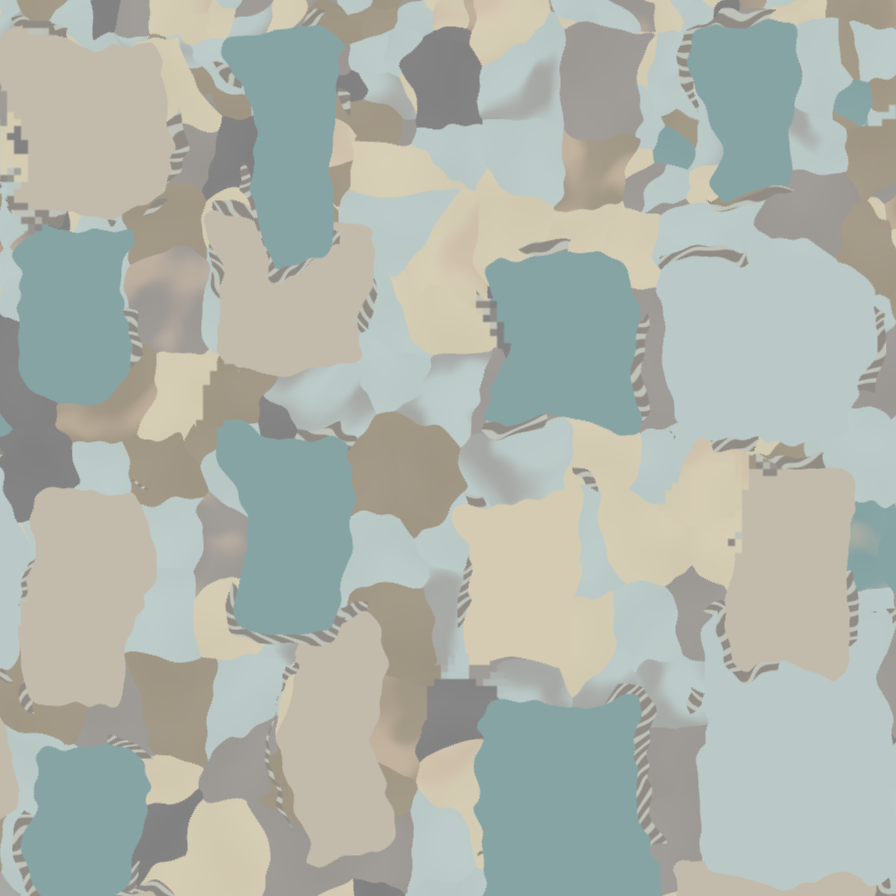
Give the GLSL for this pattern, as a three.js fragment shader.

```glsl
// Patchwork of flat, muted patches with wobbly torn edges: large tapered blocks
// over a mosaic of small squarish Voronoi cells that turn finer toward the top.
// Gradient noise warps the outlines; some block edges carry a striped, frayed hem.
varying vec2 vUv;

const vec3 TEAL  = vec3(0.53, 0.645, 0.648);
const vec3 PALE  = vec3(0.73, 0.79, 0.78);
const vec3 CREAM = vec3(0.83, 0.795, 0.70);
const vec3 TAUPE = vec3(0.76, 0.73, 0.67);
const vec3 BROWN = vec3(0.635, 0.595, 0.525);
const vec3 GREY  = vec3(0.62, 0.605, 0.59);
const vec3 SLATE = vec3(0.515, 0.515, 0.515);
const vec3 BLUSH = vec3(0.80, 0.73, 0.65);

vec2 hash2(vec2 p) {
  vec3 q = fract(p.xyx * vec3(0.1031, 0.1030, 0.0973));
  q += dot(q, q.yzx + 33.33);
  return fract((q.xx + q.yz) * q.zy);
}

float cornerSlope(vec2 cell, vec2 f, vec2 corner) {
  float a = 6.2832 * hash2(cell + corner + 57.0).x;
  return dot(vec2(cos(a), sin(a)), f - corner);
}

float gradientNoise(vec2 p) {
  vec2 i = floor(p), f = fract(p);
  vec2 u = f * f * f * (f * (f * 6.0 - 15.0) + 10.0);
  vec2 e = vec2(0.0, 1.0);
  return mix(mix(cornerSlope(i, f, e.xx), cornerSlope(i, f, e.yx), u.x),
             mix(cornerSlope(i, f, e.xy), cornerSlope(i, f, e.yy), u.x), u.y);
}

vec2 warp(vec2 p, float scale, float amount) {
  return p + amount * vec2(gradientNoise(p * scale), gradientNoise(p * scale + 41.7));
}

// Squarish Voronoi: cell id in xy, its centre on the canvas in zw
vec4 nearestCell(vec2 p, vec2 scale) {
  vec2 base = floor(p * scale);
  float best = 100.0;
  vec4 cell = vec4(0.0);
  for (int j = -1; j <= 1; j++) {
    for (int i = -1; i <= 1; i++) {
      vec2 id = base + vec2(float(i), float(j));
      vec2 centre = id + 0.5 + 0.7 * (hash2(id + scale) - 0.5);
      vec2 d = p * scale - centre;
      float dist = dot(d * d, d * d);
      if (dist < best) { best = dist; cell = vec4(id, centre / scale); }
    }
  }
  return cell;
}

float roundedBox(vec2 p, vec2 halfSize, float radius) {
  vec2 q = abs(p) - halfSize + radius;
  return length(max(q, 0.0)) + min(max(q.x, q.y), 0.0) - radius;
}

vec3 smallTone(float r) {
  if (r < 0.34) return PALE;
  if (r < 0.57) return CREAM;
  if (r < 0.76) return BROWN;
  if (r < 0.90) return GREY;
  return r < 0.98 ? SLATE : TEAL;
}

vec3 blockTone(float r) {
  if (r < 0.41) return TEAL;
  if (r < 0.80) return TAUPE;
  return r < 0.90 ? CREAM : PALE;
}

// Small cells, replaced by finer ones near the top, some softly smudged
vec3 mosaic(vec2 p) {
  vec4 cell = nearestCell(p, vec2(13.0, 11.5));
  float top = cell.w + 0.4 * gradientNoise(vec2(cell.z * 6.0, 0.7));
  if (top > 0.83) cell = nearestCell(p, vec2(29.0, 26.0));
  vec2 r = hash2(cell.xy + 19.0);
  vec3 tone = smallTone(r.x);
  float smudge = smoothstep(-0.1, 0.35, gradientNoise(p * 16.0 + r * 9.0));
  if (r.y > 0.82) tone = mix(tone, r.x < 0.34 ? GREY : BLUSH, 0.7 * smudge);
  return tone + 0.025 * gradientNoise(p * 14.0 + r * 5.0);
}

// Streaks filling the frayed rim of a block
vec3 hemTone(vec2 p, float lean) {
  float streak = sin(dot(p, vec2(lean, 1.0)) * 430.0 + 5.0 * gradientNoise(p * 25.0));
  return mix(mix(SLATE, BROWN, 0.4), mix(PALE, TAUPE, 0.5), smoothstep(0.1, 0.6, streak));
}

// Large tapered blocks laid over the mosaic
vec3 addBlocks(vec3 color, vec2 p) {
  vec2 base = floor(p * 4.0);
  for (int j = -1; j <= 1; j++) {
    for (int i = -1; i <= 1; i++) {
      vec2 id = base + vec2(float(i), float(j));
      float index = id.x + 4.0 * id.y;
      if (id.y > 3.5 || fract(index * 0.75488 + 0.3) > 0.86) continue;
      vec2 r = hash2(id + 7.0), s = hash2(id + 83.0);
      vec2 q = p - (id + 0.5 + 0.4 * (r - 0.5)) / 4.0;
      q.x *= 1.0 + 4.0 * (r.x - 0.5) * q.y;
      float d = roundedBox(q, mix(vec2(0.052, 0.075), vec2(0.115, 0.15), s), 0.022);
      if (d < 0.0) color = blockTone(fract(index * 0.61803 + 0.12));
      else if (d < 0.013 && gradientNoise(p * 10.0 + id * 3.7) > 0.14)
        color = hemTone(p, r.y * 2.0 - 1.0);
    }
  }
  return color;
}

vec3 patchwork(vec2 p) {
  // A few areas get stair-stepped outlines
  if (gradientNoise(p * 5.0 + 12.3) > 0.42) p = (floor(p * 128.0) + 0.5) / 128.0;
  vec2 torn = warp(warp(p, 9.0, 0.035), 38.0, 0.009);
  return addBlocks(mosaic(torn), torn);
}

void main() {
  // Four rotated samples smooth the edges
  vec2 a = vec2(0.00075, 0.00025), b = vec2(-a.y, a.x);
  vec3 color = patchwork(vUv + a) + patchwork(vUv - a)
             + patchwork(vUv + b) + patchwork(vUv - b);
  gl_FragColor = vec4(color / 4.0, 1.0);
}
```
